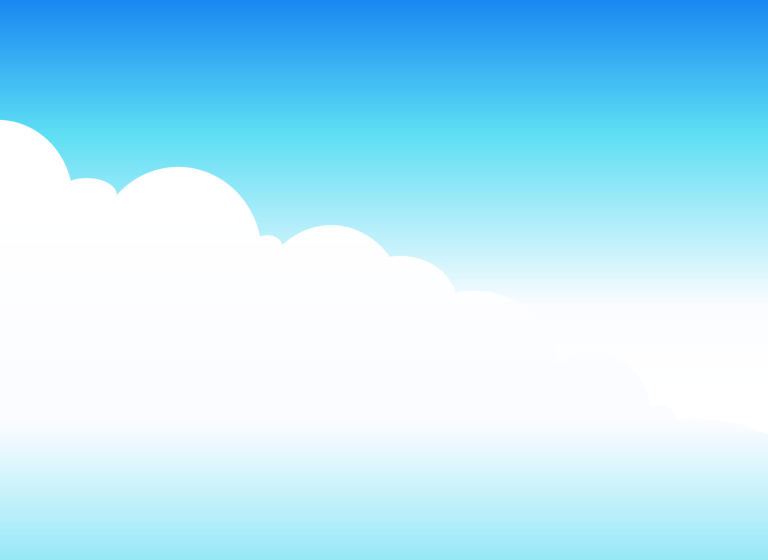
A Shadertoy shader for this background:

```glsl
// A bright sky above a bank of white cloud that steps down to the right.
// The sky and cloud are vertical gradients; the cloud outline is a union of
// elliptical domes, each one extended straight down to the ground.

// Dome centre (x, y) and radii (x, y), as fractions of the canvas.
const vec4 DOMES[10] = vec4[10](
    vec4(-0.003, 0.643, 0.098, 0.143),
    vec4( 0.113, 0.652, 0.039, 0.030),
    vec4( 0.232, 0.545, 0.109, 0.157),
    vec4( 0.348, 0.559, 0.020, 0.021),
    vec4( 0.431, 0.455, 0.096, 0.143),
    vec4( 0.521, 0.461, 0.073, 0.082),
    vec4( 0.617, 0.338, 0.109, 0.143),
    vec4( 0.771, 0.264, 0.076, 0.107),
    vec4( 0.857, 0.254, 0.022, 0.023),
    vec4( 0.898, 0.163, 0.138, 0.089));

// Linear ramp from 0 to 1 between two depths.
float ramp(float start, float end, float depth) {
    return clamp((depth - start) / (end - start), 0.0, 1.0);
}

// Deep blue to cyan, then through pale haze to white.
vec3 skyColor(float depth) {
    vec3 haze = vec3(0.983, 0.988, 1.0);
    vec3 color = mix(vec3(0.10, 0.53, 0.95), vec3(0.36, 0.87, 0.953), ramp(0.0, 0.235, depth));
    color = mix(color, haze, ramp(0.235, 0.545, depth));
    return mix(color, vec3(1.0), ramp(0.545, 0.68, depth));
}

// White crown, faintly blue body, cyan base.
vec3 cloudColor(float depth) {
    vec3 body = mix(vec3(1.0), vec3(0.98, 0.986, 1.0), ramp(0.38, 0.76, depth));
    return mix(body, vec3(0.59, 0.91, 0.97), ramp(0.76, 1.0, depth));
}

// Approximate signed distance to a dome with a straight column below it.
float domeDistance(vec2 offset, vec2 radii) {
    offset.y = max(offset.y, 0.0);
    float scaled = length(offset / radii);
    float slope = length(offset / (radii * radii));
    return scaled * (scaled - 1.0) / max(slope, 1e-4);
}

void mainImage(out vec4 fragColor, in vec2 fragCoord) {
    vec2 uv = fragCoord / iResolution.xy;
    vec2 aspect = vec2(iResolution.x / iResolution.y, 1.0);
    float depth = 1.0 - uv.y;

    // Nearest edge of the cloud bank, in canvas heights
    float edge = 1e3;
    for (int i = 0; i < 10; i++) {
        vec4 dome = DOMES[i];
        edge = min(edge, domeDistance((uv - dome.xy) * aspect, dome.zw * aspect));
    }

    float blur = 0.75 / iResolution.y;
    float cover = 1.0 - smoothstep(-blur, blur, edge);
    fragColor = vec4(mix(skyColor(depth), cloudColor(depth), cover), 1.0);
}
```
